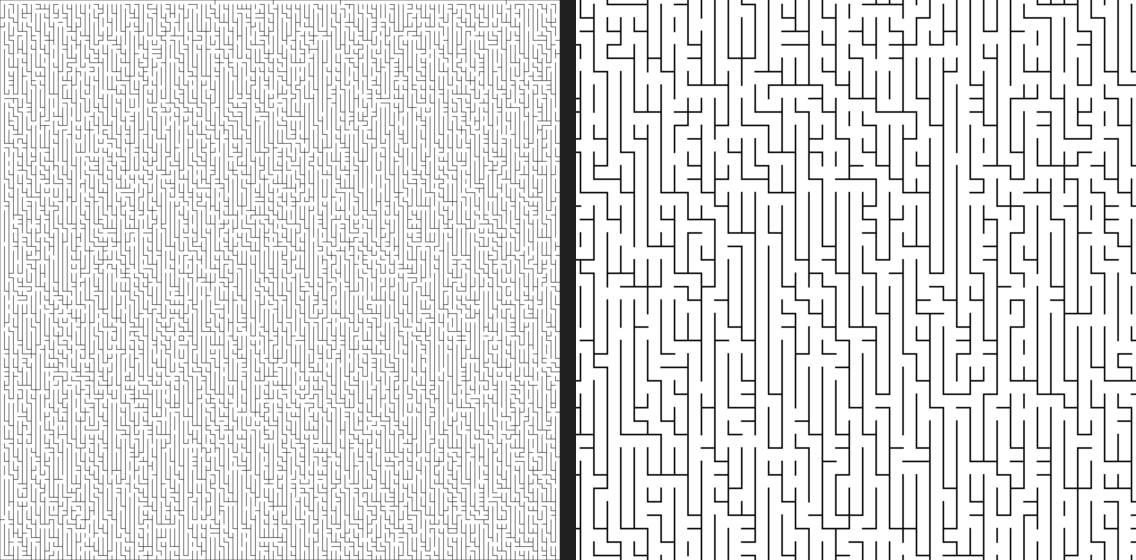
Left, the full canvas; right, a detail of the centre.
A Shadertoy shader for this pattern:

```glsl
// Draws a dense maze of thin black walls on white, mostly vertical, with short sideways steps.

#define CELLS 125.0        // cells along the shorter side
#define WALL_WIDTH 0.116   // wall thickness, in cells
#define SOFTNESS 1.0       // edge blur radius, in pixels
#define DOWN_SHARE 0.72    // share of posts whose wall runs down
#define RIGHT_SHARE 0.20   // share whose wall runs right
#define LEFT_SHARE 0.04    // share whose wall runs left, the rest run up
#define PAPER vec3(1.0)
#define INK vec3(0.0)

// Integer hash of a lattice point, in 0..1
float hash(ivec2 p) {
    uvec2 q = uvec2(p) * uvec2(1597u, 3571u) + 977u;
    uint n = q.x ^ (q.y * 40503u);
    n = (n ^ (n >> 15)) * 73471u;
    n = (n ^ (n >> 13)) * 60493u;
    n = (n ^ (n >> 16)) * 52967u;
    n ^= n >> 14;
    return float(n & 65535u) / 65536.0;
}

// Posts on the frame grow no walls of their own
bool onFrame(ivec2 post, ivec2 last) {
    return any(lessThanEqual(post, ivec2(0))) || any(greaterThanEqual(post, last));
}

// Direction in which a post grows its single wall
ivec2 growth(ivec2 post, ivec2 last) {
    if (onFrame(post, last)) return ivec2(0);
    float pick = hash(post);
    if (pick < DOWN_SHARE) return ivec2(0, -1);
    pick -= DOWN_SHARE;
    if (pick < RIGHT_SHARE) return ivec2(1, 0);
    return pick < RIGHT_SHARE + LEFT_SHARE ? ivec2(-1, 0) : ivec2(0, 1);
}

// True when a wall joins a post to its neighbour
bool hasWall(ivec2 post, ivec2 dir, ivec2 last) {
    ivec2 next = post + dir;
    bool alongX = dir.y == 0 && (post.y <= 0 || post.y >= last.y);
    bool alongY = dir.x == 0 && (post.x <= 0 || post.x >= last.x);
    return alongX || alongY || growth(post, last) == dir || growth(next, last) == -dir;
}

// Integral of a tent filter of radius blur
float ramp(float x, float blur) {
    x = clamp(x / blur, -1.0, 1.0);
    return 0.5 + x * (1.0 - 0.5 * abs(x));
}

// Filtered coverage of the interval from lo to hi
float span(float x, float lo, float hi, float blur) {
    return ramp(x - lo, blur) - ramp(x - hi, blur);
}

void mainImage(out vec4 fragColor, in vec2 fragCoord) {
    // Lattice position and the nearest post
    float shortSide = min(iResolution.x, iResolution.y);
    vec2 grid = fragCoord * CELLS / shortSide;
    ivec2 last = ivec2(floor(iResolution.xy * CELLS / shortSide + 0.001));
    vec2 nearest = floor(grid + 0.5);
    ivec2 post = ivec2(nearest);
    vec2 d = grid - nearest;

    float blur = SOFTNESS * CELLS / shortSide;
    float h = 0.5 * WALL_WIDTH;

    // How far the walls reach from the post on each side
    float right = hasWall(post, ivec2(1, 0), last) ? 1.0 : h;
    float left = hasWall(post, ivec2(-1, 0), last) ? -1.0 : -h;
    float up = hasWall(post, ivec2(0, 1), last) ? 1.0 : h;
    float down = hasWall(post, ivec2(0, -1), last) ? -1.0 : -h;

    // Union of the upright and the level bar, less their shared square
    float thinX = span(d.x, -h, h, blur);
    float thinY = span(d.y, -h, h, blur);
    float upright = thinX * span(d.y, down, up, blur);
    float level = thinY * span(d.x, left, right, blur);
    float wall = upright + level - thinX * thinY;

    fragColor = vec4(mix(PAPER, INK, clamp(wall, 0.0, 1.0)), 1.0);
}
```
